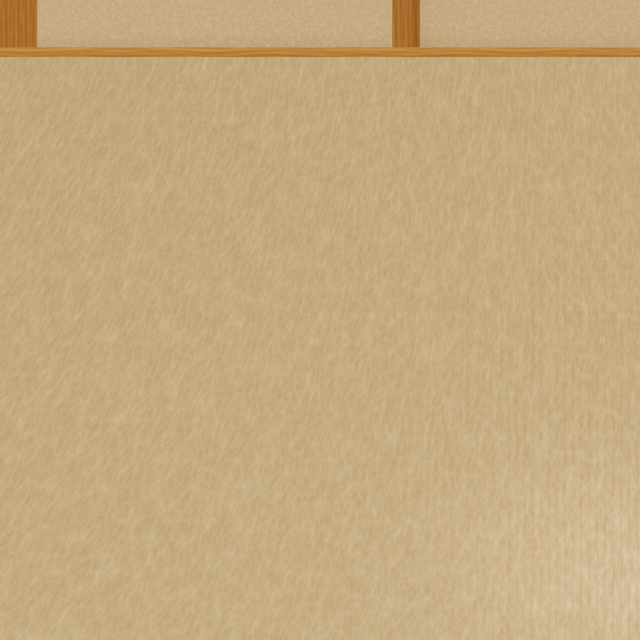
Reproduce this texture procedurally as a Shadertoy shader.

```glsl
vec2 hash2(vec2 p) {
    vec3 q = fract(p.xyx * vec3(0.1031, 0.1030, 0.0973));
    q += dot(q, q.yzx + 33.33);
    return fract((q.xx + q.yz) * q.zy);
}

// Distance to the nearest scattered point, centred near zero
float cells(vec2 p) {
    vec2 cell = floor(p), f = p - cell;
    float nearest = 2.0;
    for (int y = -1; y <= 1; y++)
        for (int x = -1; x <= 1; x++) {
            vec2 o = vec2(x, y);
            vec2 d = o + hash2(cell + o + 100.0) - f;
            nearest = min(nearest, dot(d, d));
        }
    return sqrt(nearest) - 0.46;
}

float band(float x, float lo, float hi, float soft) {
    return smoothstep(lo - soft, lo + soft, x) * (1.0 - smoothstep(hi - soft, hi + soft, x));
}

vec3 wovenMat(vec2 uv) {
    // Threads lean at the left and stand upright at the right
    vec2 thread = vec2((1.0 - uv.x) * exp(0.5 * (uv.y - 0.5)), uv.y);
    float grain = 0.9 * cells(thread * vec2(190.0, 75.0))
                + 0.8 * cells(thread * vec2(95.0, 38.0) + 17.0)
                + 0.45 * cells(thread * vec2(36.0, 17.0) + 41.0)
                + 0.5 * cells(uv * 230.0 + 5.0);

    // Upright ribs fade in toward the lower right
    float wobble = 0.5 * sin(uv.y * 37.0) + 0.3 * sin(uv.y * 91.0 + uv.x * 20.0);
    float rib = pow(0.5 + 0.5 * sin(uv.x * 500.0 + wobble), 5.0);
    float ribFade = smoothstep(0.45, 1.0, uv.x) * smoothstep(0.95, 0.1, uv.y);
    float breaks = 0.75 + 0.6 * cells(uv * vec2(80.0, 24.0));

    // Broad light: dim upper left, glossy lower right
    float light = 0.36 - 0.55 * uv.y + 0.3 * uv.x;
    float gloss = exp(-dot((uv - vec2(0.99, 0.11)) * vec2(3.6, 6.0),
                           (uv - vec2(0.99, 0.11)) * vec2(3.6, 6.0)));
    float tone = light + 1.15 * grain - 0.75 * ribFade * breaks * (rib - 0.25);
    return vec3(0.762, 0.662, 0.492) + vec3(0.035, 0.046, 0.060) * tone
         + vec3(0.050, 0.052, 0.072) * gloss;
}

vec3 paperPanel(vec2 uv) {
    float speckle = cells(uv * 210.0) + 0.7 * cells(uv * 105.0 + 9.0);
    float shade = 0.5 * exp(-abs(uv.x - 0.656) * 35.0) + 0.6 * smoothstep(0.955, 0.925, uv.y);
    return vec3(0.772, 0.676, 0.520) + vec3(0.035, 0.045, 0.055) * (speckle - shade);
}

vec3 wood(vec2 along, vec3 tint) {
    float fibre = 0.5 * sin(along.x * 620.0 + 2.0 * sin(along.y * 25.0))
                + 0.5 * sin(along.x * 1010.0 + 1.5 * sin(along.y * 41.0))
                + cells(along * vec2(240.0, 40.0));
    return tint + vec3(0.040, 0.038, 0.026) * fibre;
}

void mainImage(out vec4 fragColor, in vec2 fragCoord) {
    vec2 uv = fragCoord / iResolution.xy;
    float soft = max(0.0013, 0.8 / iResolution.y);

    // Paper panels between the posts
    vec3 color = paperPanel(uv);
    float post = max(band(uv.x, -0.1, 0.058, soft), band(uv.x, 0.613, 0.656, soft));
    vec3 postTint = vec3(0.66, 0.43, 0.18) - 0.05 * band(uv.x, 0.644, 0.7, 0.005);
    color = mix(color, wood(uv, postTint), post);

    // Mat below the rail
    color = mix(wovenMat(uv), color, smoothstep(0.915 - soft, 0.915 + soft, uv.y));

    // Rail with a lit top and a darker lower edge
    float lit = smoothstep(0.911, 0.923, uv.y);
    vec3 railTint = mix(vec3(0.69, 0.47, 0.20), vec3(0.75, 0.53, 0.26), lit);
    color = mix(color, wood(uv.yx, railTint), band(uv.y, 0.911, 0.926, soft));

    fragColor = vec4(color, 1.0);
}
```
